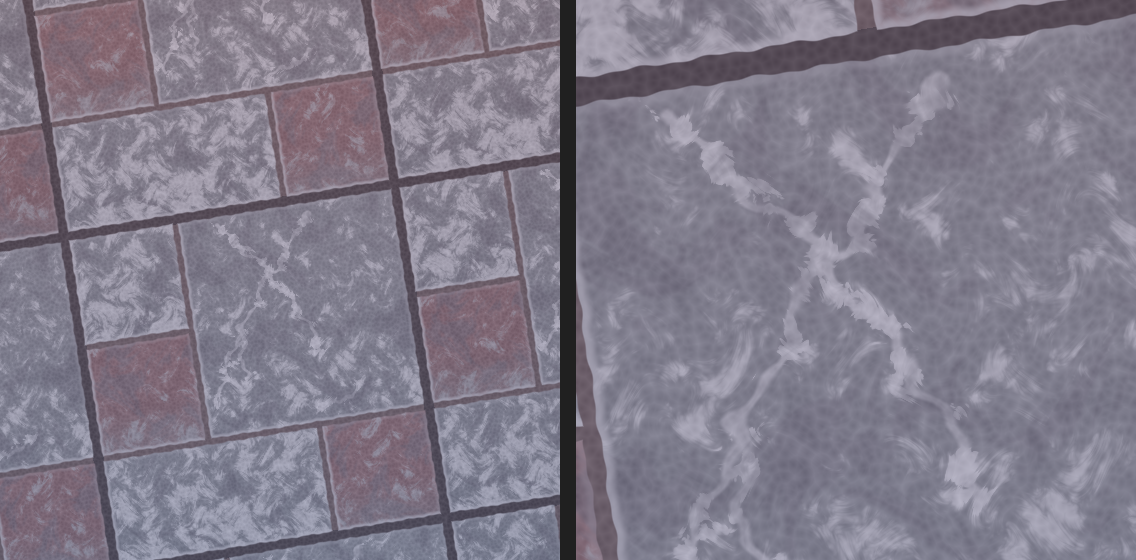
Left, the full canvas; right, a detail of the centre.
Give the GLSL for this texture, as a Shadertoy shader.

```glsl
// Tilted slate floor: square modules of one large, one long and four small tiles, with dark joints.

const vec2 MODULE_ORIGIN = vec2(0.1146, 0.4232);              // measured from the top left
const mat2 MODULE_AXES = mat2(0.590, -0.095, 0.0924, 0.5964); // right and down edges
const float THIRD = 1.0 / 3.0;

const vec3 SLATE = vec3(0.485, 0.487, 0.545);
const vec3 RUST = vec3(0.490, 0.400, 0.445);
const vec3 CHALK = vec3(0.660, 0.655, 0.715);
const vec3 SHADE = vec3(0.415, 0.405, 0.470);
const vec3 MAIN_JOINT = vec3(0.310, 0.285, 0.330);
const vec3 THIN_JOINT = vec3(0.405, 0.360, 0.400);

// Vein strokes across the large tile: start.xy, end.xy in module units
const vec4 VEINS[9] = vec4[9](
    vec4(0.46, 0.04, 0.55, 0.15), vec4(0.55, 0.15, 0.66, 0.31),
    vec4(0.66, 0.31, 0.71, 0.47), vec4(0.74, 0.04, 0.59, 0.21),
    vec4(0.59, 0.21, 0.48, 0.35), vec4(0.48, 0.35, 0.37, 0.56),
    vec4(0.48, 0.35, 0.47, 0.50), vec4(0.55, 0.15, 0.59, 0.21),
    vec4(0.68, 0.63, 0.81, 0.57));

vec2 hash2(vec2 p) {
    vec3 q = fract(vec3(p.xyx) * vec3(0.1031, 0.1030, 0.0973));
    q += dot(q, q.yzx + 33.33);
    return fract((q.xx + q.yz) * q.zy);
}

// Distance to the nearest scattered point
float cellular(vec2 p) {
    vec2 id = floor(p), f = fract(p);
    float nearest = 2.0;
    for (int y = -1; y <= 1; y++)
        for (int x = -1; x <= 1; x++) {
            vec2 g = vec2(x, y);
            vec2 r = g + hash2(id + g) - f;
            nearest = min(nearest, dot(r, r));
        }
    return sqrt(nearest);
}

// Layered cellular noise bent by sines, averaging about 0.57
float flakes(vec2 p) {
    float sum = 0.0, gain = 0.47;
    for (int i = 0; i < 4; i++) {
        p += 0.28 * sin(p.yx * vec2(2.3, 2.9) + float(i));
        sum += gain * (1.0 - cellular(p));
        p = mat2(1.6, 1.3, -1.3, 1.6) * p + 5.7;
        gain *= 0.6;
    }
    return sum;
}

float segment(vec2 p, vec2 a, vec2 b) {
    vec2 d = b - a;
    return length(p - a - d * clamp(dot(p - a, d) / dot(d, d), 0.0, 1.0));
}

float veinDistance(vec2 p) {
    float d = 1.0;
    for (int i = 0; i < 9; i++) d = min(d, segment(p, VEINS[i].xy, VEINS[i].zw));
    return d;
}

// Low and high corners of the tile that holds point c
vec4 tileBounds(vec2 c) {
    float split = 2.0 * THIRD;
    if (c.y > split) return c.x < split ? vec4(0, split, split, 1) : vec4(split, split, 1, 1);
    if (c.x > THIRD) return vec4(THIRD, 0, 1, split);
    return c.y < THIRD ? vec4(0, 0, THIRD, THIRD) : vec4(0, THIRD, THIRD, split);
}

// Stone face; c is the module position, t the position within the tile
vec3 stone(vec2 c, vec2 t, bool rust, bool large, vec2 seed) {
    vec2 p = c + 0.04 * seed;
    float broad = flakes(c * 7.0 + 3.0), fine = flakes(p * 19.0 + 40.0);
    vec3 col = mix(rust ? RUST : SLATE, SHADE, 0.5 * smoothstep(0.58, 0.40, broad));
    float cover = (rust ? 0.30 : large ? 0.28 : 0.62) + 0.45 * (t.y - 0.5);
    float patches = smoothstep(0.70, 0.86, 0.5 * (broad + fine) + 0.22 * cover + 0.03);
    col = mix(col, rust ? mix(SLATE, CHALK, 0.4) : CHALK, 0.75 * patches);
    col = mix(col, SLATE, rust ? 0.45 * smoothstep(0.5, 1.0, t.y) : 0.0);
    if (large) {
        vec2 bend = 0.009 * sin(c.yx * vec2(61.0, 47.0)) + 0.004 * sin(c.yx * 151.0);
        float width = 0.002 + 0.016 * smoothstep(0.58, 0.76, fine);
        float vein = 1.0 - smoothstep(width, width + 0.006, veinDistance(c + bend));
        col = mix(col, CHALK, vein * (0.4 + 0.35 * smoothstep(0.45, 0.65, broad)));
    }
    return col + 0.10 * (fine - 0.57);
}

void mainImage(out vec4 fragColor, in vec2 fragCoord) {
    vec2 uv = fragCoord / iResolution.xy;
    vec2 floorPos = inverse(MODULE_AXES) * (vec2(uv.x, 1.0 - uv.y) - MODULE_ORIGIN);
    float aa = 1.7 / min(iResolution.x, iResolution.y);
    vec2 c = fract(floorPos), seed = hash2(floor(floorPos) + 17.0);

    // Tile layout and distances inward from its joints
    vec4 b = tileBounds(c);
    vec2 size = b.zw - b.xy, t = (c - b.xy) / size;
    bool large = min(size.x, size.y) > 0.5;
    bool rust = max(size.x, size.y) < 0.5 && b.y > 0.1;
    vec4 outer = vec4(lessThan(vec4(b.xy, 1.0 - b.zw), vec4(0.001)));
    vec4 inset = vec4(c - b.xy, b.zw - c) - mix(vec4(0.0085), vec4(0.0135), outer);
    inset += 0.0012 * sin(floorPos.yxyx * 83.0) + 0.0008 * sin(floorPos.yxyx * 197.0);
    float edge = min(min(inset.x, inset.y), min(inset.z, inset.w));

    // Face, worn pale rims and joints
    vec3 col = stone(c, t, rust, large, seed);
    float grain = cellular(floorPos * 95.0) - 0.45;
    vec4 rim = 1.0 - smoothstep(vec4(0.003), vec4(0.013), inset);
    float worn = max(max(rim.x, rim.w), 0.35 * max(rim.y, rim.z));
    col = mix(col, CHALK, worn * (0.65 - 0.5 * grain));
    bool mainJoint = min(min(c.x, c.y), min(1.0 - c.x, 1.0 - c.y)) < 0.016;
    vec3 joint = mainJoint ? MAIN_JOINT : THIN_JOINT;
    col = mix(joint, col, smoothstep(-aa, aa, edge));

    // Surface grain, module wear, and light from warm top to cool bottom
    col += 0.07 * grain + 0.02 * (seed.x - 0.5);
    col += mix(vec3(-0.015, 0.0, 0.015), vec3(0.04, 0.005, -0.005), uv.y);
    fragColor = vec4(clamp(col, 0.0, 1.0), 1.0);
}
```
